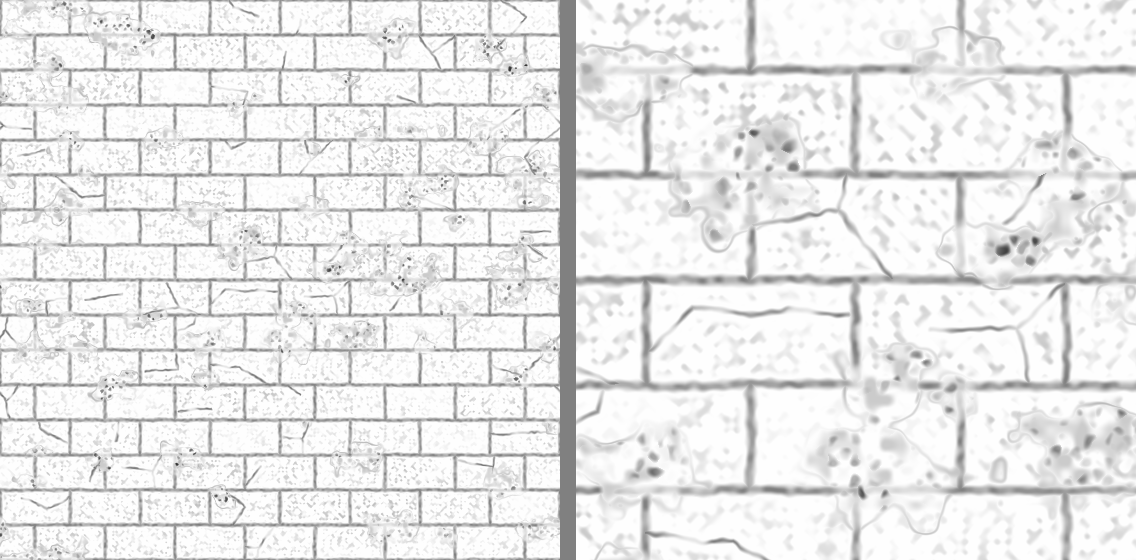
Left, the full canvas; right, a detail of the centre.
This texture map is drawn by a WebGL 1 fragment shader. Its source:

```glsl
precision highp float;
uniform vec2 u_resolution;

float hash(vec2 p) {
  return fract(sin(dot(p, vec2(127.1, 311.7))) * 43758.5453);
}

vec2 hash2(vec2 p) {
  return vec2(hash(p), hash(p + 57.3));
}

float noise(vec2 p) {
  vec2 i = floor(p), f = fract(p);
  f = f * f * (3.0 - 2.0 * f);
  return mix(mix(hash(i), hash(i + vec2(1.0, 0.0)), f.x),
             mix(hash(i + vec2(0.0, 1.0)), hash(i + 1.0), f.x), f.y);
}

float segmentDistance(vec2 p, vec2 a, vec2 b) {
  vec2 ab = b - a;
  return length(p - a - ab * clamp(dot(p - a, ab) / dot(ab, ab), 0.0, 1.0));
}

// Signed distance to ragged chips scattered around the joint corners
float chipDistance(vec2 p) {
  float d = 1.0;
  vec2 corner = floor(p + 0.5);
  for (int y = -1; y <= 1; y++) {
    for (int x = -1; x <= 1; x++) {
      vec2 c = corner + vec2(float(x), float(y));
      vec2 id = mod(c, 16.0);
      float radius = mix(0.15, 0.55, hash(id + 3.7));
      vec2 offset = (hash2(id + 9.1) - 0.5) * vec2(0.8, 0.5);
      float blob = length((p - c - offset) * vec2(0.8, 1.15)) - radius;
      d = min(d, hash(id + 21.4) < 0.28 ? blob : 1.0);
    }
  }
  return d + (noise(p * 3.0) - 0.5) * 0.55 + (noise(p * 8.0) - 0.5) * 0.2;
}

// Branching cracks: up to three long arms leaving one node inside a brick
float crackDistance(vec2 q, vec2 id) {
  float d = 1.0;
  vec2 node = vec2(0.4, 0.2) + hash2(id + 31.0) * vec2(1.2, 0.6);
  float turn = hash(id + 43.0) * 6.2832;
  for (int k = 0; k < 3; k++) {
    vec2 seed = id + float(k) * 17.0;
    float angle = turn + float(k) * 2.1 + (hash(seed + 5.0) - 0.5) * 1.2;
    float reach = mix(0.7, 1.6, hash(seed + 8.0));
    vec2 tip = node + vec2(cos(angle), sin(angle)) * reach;
    float arm = segmentDistance(q, node, tip);
    d = min(d, hash(seed + 12.0) < 0.7 ? arm : 1.0);
  }
  return hash(id + 71.0) < 0.36 ? d : 1.0;
}

// Small uneven pits of random size and depth
float pits(vec2 p) {
  vec2 cell = floor(p), f = fract(p);
  vec2 center = 0.35 + 0.3 * hash2(cell);
  float radius = mix(0.25, 0.45, hash(cell + 13.0));
  float pit = 1.0 - smoothstep(radius - 0.25, radius + 0.15, length(f - center));
  return pit * smoothstep(0.3, 1.0, hash(cell + 29.0));
}

void main() {
  // One unit is one course: 16 courses of 8 bricks
  vec2 p = gl_FragCoord.xy / u_resolution * 16.0;
  float pixel = 16.0 / u_resolution.y;
  vec2 wobble = vec2(noise(p * 2.3), noise(p * 2.3 + 40.0)) - 0.5;
  vec2 grit = vec2(noise(p * 11.0 + 11.0), noise(p * 11.0 + 70.0)) - 0.5;
  vec2 w = p + wobble * 0.025 + grit * 0.035;

  // Running bond
  float course = floor(w.y);
  float x = w.x + 1.0 - mod(course, 2.0);
  vec2 id = vec2(mod(floor(x * 0.5), 8.0), mod(course, 16.0));
  vec2 q = vec2(mod(x, 2.0), fract(w.y));
  vec2 edge = min(q, vec2(2.0, 1.0) - q);
  float jointDist = min(edge.x, edge.y);

  // Chips with a faint rim
  float chip = chipDistance(p);
  float inside = 1.0 - smoothstep(-0.15, 0.06, chip);
  float rim = 1.0 - smoothstep(0.0, 0.05 + pixel, abs(chip));

  // Grainy mortar lines with soft sides
  float joint = 1.0 - smoothstep(0.005, 0.06 + pixel, jointDist);
  joint *= 0.27 + 0.24 * noise(p * 13.0 + 5.0);
  joint *= 1.0 - 0.65 * inside;

  // Thin cracks, broken along their length
  float crackDist = crackDistance(q + wobble * 0.06, id);
  float crack = 1.0 - smoothstep(0.0, 0.03 + pixel, crackDist);
  crack *= mix(0.1, 0.5, smoothstep(0.15, 0.7, noise(p * 4.0 + 90.0)));
  crack *= 0.75 + 0.4 * noise(p * 13.0 + 33.0);

  // Fine grain, uneven between bricks and clear beside the lines
  vec2 slanted = mat2(0.707, 0.707, -0.707, 0.707) * p;
  float patches = smoothstep(0.15, 0.85, noise(p * 1.2 + 20.0));
  float density = mix(0.15, 0.7, hash(id + 83.0)) + 0.45 * patches;
  float grain = smoothstep(0.5, 0.95, noise(slanted * 14.0)) * density;
  grain *= 0.22 * smoothstep(0.07, 0.16, min(jointDist, crackDist));

  // Crumbled clusters
  float cluster = mix(0.15, 0.6, smoothstep(0.25, 0.75, noise(p * 2.2 + 15.0)));
  float rubble = inside * cluster * pits(slanted * 7.0 + grit * 0.5);
  rubble += inside * 0.2 * smoothstep(0.4, 0.9, noise(p * 7.0 + 52.0));
  float wear = max(rubble, rim * 0.28 * noise(p * 3.0 + 60.0));
  float shade = max(max(joint, crack), max(grain, wear));
  gl_FragColor = vec4(vec3(0.995 - shade), 1.0);
}
```
